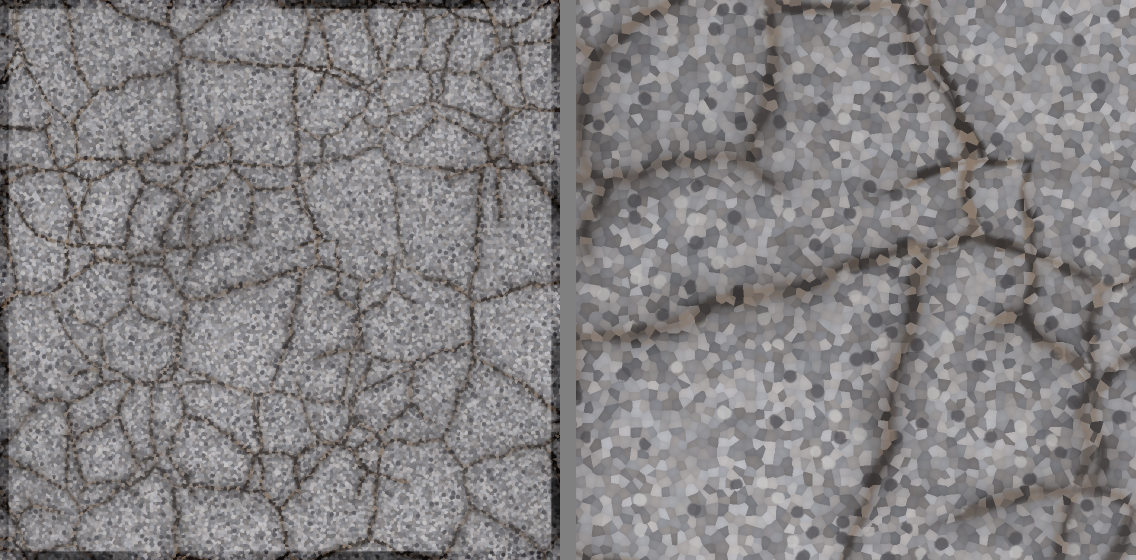
Left: the whole. Right: its middle third, enlarged.
Reproduce this texture procedurally as a Shadertoy shader.

```glsl
// Cracked grey asphalt: packed mineral grains split into slabs by two layers of
// warped Voronoi cracks, which hold brown grit and dark dirt along their sides.
// A narrow, darker and harsher frame of the same surface runs along the border.

const float SLAB_SCALE = 6.0;      // main slabs per canvas side
const float SPLIT_SCALE = 9.0;     // smaller pieces, only in some regions
const float GRAIN_SCALE = 175.0;
const float STONE_SCALE = 85.0;
const float CRACK_INNER = 0.0008;  // half widths, in canvas units
const float CRACK_OUTER = 0.0052;
const float CRACK_RAGGED = 0.0050;
const float DIRT_REACH = 0.011;
const float FRAME_WIDTH = 0.0155;
const int SAMPLES = 2;             // supersampling per axis for the grains

const vec3 SLAB_GREY = vec3(0.590, 0.584, 0.594);
const vec3 DARK_STONE = vec3(0.34, 0.335, 0.35);
const vec3 PALE_STONE = vec3(0.77, 0.765, 0.76);
const vec3 CRACK_DARK = vec3(0.21, 0.19, 0.18);
const vec3 CRACK_GRIT = vec3(0.56, 0.49, 0.43);
const vec3 DIRT_TINT = vec3(0.55, 0.53, 0.52);

vec2 hash2(vec2 p) {
    vec2 q = vec2(dot(p, vec2(127.1, 311.7)), dot(p, vec2(269.5, 183.3)));
    return fract(sin(q) * 43758.5453);
}

vec2 noise2(vec2 p) {
    vec2 i = floor(p), f = fract(p);
    f = f * f * (3.0 - 2.0 * f);
    vec2 low = mix(hash2(i), hash2(i + vec2(1, 0)), f.x);
    vec2 high = mix(hash2(i + vec2(0, 1)), hash2(i + vec2(1, 1)), f.x);
    return mix(low, high, f.y);
}

vec2 cellPoint(vec2 cell) {
    return 0.5 + 0.84 * (hash2(cell) - 0.5);
}

// Distance to the nearest Voronoi border
float borderDistance(vec2 p) {
    vec2 base = floor(p), f = fract(p), nearCell = vec2(0), nearest = vec2(8);
    for (int y = -1; y <= 1; y++)
    for (int x = -1; x <= 1; x++) {
        vec2 cell = vec2(x, y);
        vec2 r = cell + cellPoint(base + cell) - f;
        if (dot(r, r) < dot(nearest, nearest)) { nearest = r; nearCell = cell; }
    }
    float d = 8.0;
    for (int y = -2; y <= 2; y++)
    for (int x = -2; x <= 2; x++) {
        vec2 cell = nearCell + vec2(x, y);
        vec2 r = cell + cellPoint(base + cell) - f;
        vec2 across = r - nearest;
        if (dot(across, across) > 0.0001)
            d = min(d, dot(0.5 * (r + nearest), normalize(across)));
    }
    return d;
}

// Nearest grain: distance to its centre, then two random values
vec3 grain(vec2 p) {
    vec2 base = floor(p), f = fract(p), owner = base;
    float best = 8.0;
    for (int y = -1; y <= 1; y++)
    for (int x = -1; x <= 1; x++) {
        vec2 cell = vec2(x, y);
        vec2 r = cell + cellPoint(base + cell) - f;
        if (dot(r, r) < best) { best = dot(r, r); owner = base + cell; }
    }
    return vec3(sqrt(best), hash2(owner + 31.7));
}

float crackDistance(vec2 uv) {
    vec2 p = uv + 0.035 * (noise2(uv * 7.0) - 0.5) + 0.011 * (noise2(uv * 38.0) - 0.5);
    float slabs = borderDistance(p * SLAB_SCALE + 3.0) / SLAB_SCALE;
    float splits = borderDistance(p * SPLIT_SCALE + 17.0) / SPLIT_SCALE;
    float hidden = smoothstep(0.46, 0.62, noise2(uv * 4.5 + 9.0).x);
    return min(slabs, splits + 0.03 * hidden);
}

// Grains, stones, dirt and crack filling; wear = crack strength, dirt amount
vec3 surface(vec2 uv, float d, vec2 wear) {
    vec3 g = grain(uv * GRAIN_SCALE);
    vec3 stone = grain(uv * STONE_SCALE + 50.0);
    vec3 col = SLAB_GREY + 0.27 * (g.y - 0.5) + 0.05 * (0.4 - g.x);
    col += 0.025 * (g.z - 0.5) * vec3(1.0, 0.0, -1.0);

    float body = 1.0 - smoothstep(0.26, 0.40, stone.x + 0.12 * (g.z - 0.5));
    col = mix(col, DARK_STONE, 0.8 * body * step(0.87, stone.y));
    col = mix(col, PALE_STONE, 0.8 * body * step(stone.y, 0.09));

    float ragged = max(d + CRACK_RAGGED * (g.z - 0.5), 0.0);
    float dirt = exp(-ragged / DIRT_REACH) * wear.y;
    col *= mix(vec3(1), DIRT_TINT, dirt);

    vec3 filling = mix(CRACK_DARK, CRACK_GRIT, smoothstep(0.25, 1.0, g.y));
    float crack = 1.0 - smoothstep(CRACK_INNER, CRACK_OUTER, ragged);
    return mix(col, filling, crack * wear.x);
}

void mainImage(out vec4 fragColor, in vec2 fragCoord) {
    vec2 uv = fragCoord / iResolution.y;
    float pixel = 1.0 / iResolution.y;
    float d = crackDistance(uv);
    vec2 patches = noise2(uv * 7.0 + 40.0);
    vec2 wear = vec2(mix(0.5, 1.0, patches.x), mix(0.15, 1.0, patches.y));

    vec3 col = vec3(0);
    for (int y = 0; y < SAMPLES; y++)
    for (int x = 0; x < SAMPLES; x++) {
        vec2 offset = (vec2(x, y) + 0.5) / float(SAMPLES) - 0.5;
        col += surface(uv + offset * pixel, d, wear);
    }
    col /= float(SAMPLES * SAMPLES);
    col *= 0.95 + 0.10 * noise2(uv * 5.0 + 70.0).x;

    // Darker frame
    vec2 size = iResolution.xy / iResolution.y;
    vec2 side = min(uv, size - uv);
    float frame = 1.0 - smoothstep(-pixel, pixel, min(side.x, side.y) - FRAME_WIDTH);
    float shade = mix(0.25, 0.85, noise2(uv * 11.0 + 5.0).x);
    vec3 harsh = max((col - 0.5) * 1.6 + 0.5, 0.06) * shade;
    fragColor = vec4(mix(col, harsh, frame), 1.0);
}
```
